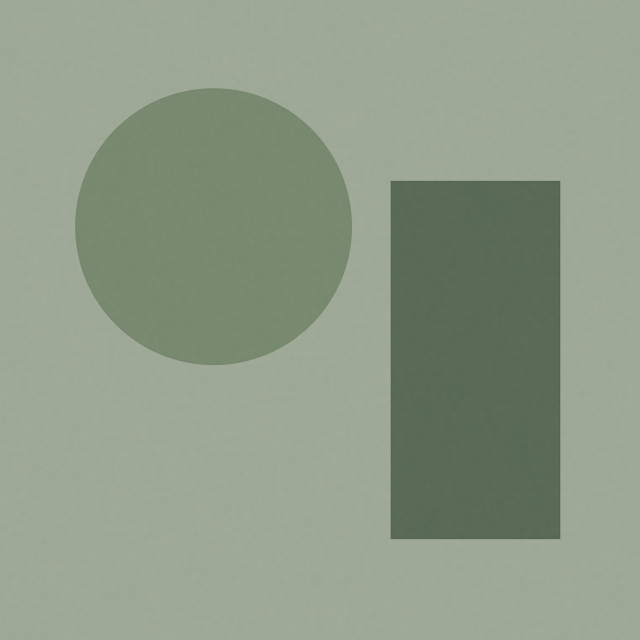
A three.js fragment shader for this background:

```glsl
// A flat sage composition: a mid-green disc and a dark upright rectangle
// on pale paper. Shapes are distance functions with soft edges; layered
// gradient noise adds faint mottling and fine paper grain.

varying vec2 vUv;

const vec3 PAPER = vec3(0.622, 0.662, 0.590);
const vec3 DISC = vec3(0.470, 0.538, 0.438);
const vec3 SLAB = vec3(0.350, 0.415, 0.335);

const vec2 DISC_CENTER = vec2(0.3337, 0.6458);
const float DISC_RADIUS = 0.2163;
const vec2 SLAB_CENTER = vec2(0.7430, 0.4375);
const vec2 SLAB_HALF = vec2(0.1325, 0.2799);
const float EDGE = 0.001;

// Pseudo-random gradient for a lattice point, each axis in -1..1
vec2 hashGradient(vec2 cell) {
  vec3 p = fract(cell.xyx * vec3(0.1031, 0.1030, 0.0973));
  p += dot(p, p.yzx + 33.33);
  return 2.0 * fract((p.xx + p.yz) * p.zy) - 1.0;
}

// Gradient noise with quintic interpolation
float gradientNoise(vec2 p) {
  vec2 cell = floor(p);
  vec2 f = fract(p);
  vec2 w = f * f * f * (f * (f * 6.0 - 15.0) + 10.0);
  float a = dot(hashGradient(cell), f);
  float b = dot(hashGradient(cell + vec2(1.0, 0.0)), f - vec2(1.0, 0.0));
  float c = dot(hashGradient(cell + vec2(0.0, 1.0)), f - vec2(0.0, 1.0));
  float d = dot(hashGradient(cell + 1.0), f - 1.0);
  return mix(mix(a, b, w.x), mix(c, d, w.x), w.y);
}

// Sum of octaves, from broad to fine
float layeredNoise(vec2 p) {
  float sum = 0.0;
  float weight = 0.5;
  for (int i = 0; i < 4; i++) {
    sum += weight * gradientNoise(p);
    p = p * 2.03 + 17.3;
    weight *= 0.6;
  }
  return sum;
}

float circleDistance(vec2 p, vec2 center, float radius) {
  return length(p - center) - radius;
}

float boxDistance(vec2 p, vec2 center, vec2 halfSize) {
  vec2 d = abs(p - center) - halfSize;
  return length(max(d, 0.0)) + min(max(d.x, d.y), 0.0);
}

float fill(float dist, float softness) {
  return 1.0 - smoothstep(-softness, softness, dist);
}

// Thin line just inside a shape's boundary
float rim(float dist, float width) {
  return fill(abs(dist + width) - 0.5 * width, 0.5 * width);
}

void main() {
  float discDist = circleDistance(vUv, DISC_CENTER, DISC_RADIUS);
  float slabDist = boxDistance(vUv, SLAB_CENTER, SLAB_HALF);

  // Flat shapes with barely darker rims
  vec3 color = PAPER;
  color = mix(color, DISC, fill(discDist, EDGE));
  color -= 0.010 * rim(discDist, 0.0015);
  color = mix(color, SLAB, fill(slabDist, EDGE));
  color -= 0.025 * rim(slabDist, 0.0015);

  // Broad mottling, then fine grain
  float mottling = layeredNoise(vUv * 14.0);
  float grain = layeredNoise(vUv * 95.0 + 41.0);
  color += 0.010 * mottling * vec3(1.0, 0.7, 0.9);
  color += 0.024 * grain;

  gl_FragColor = vec4(color, 1.0);
}
```
